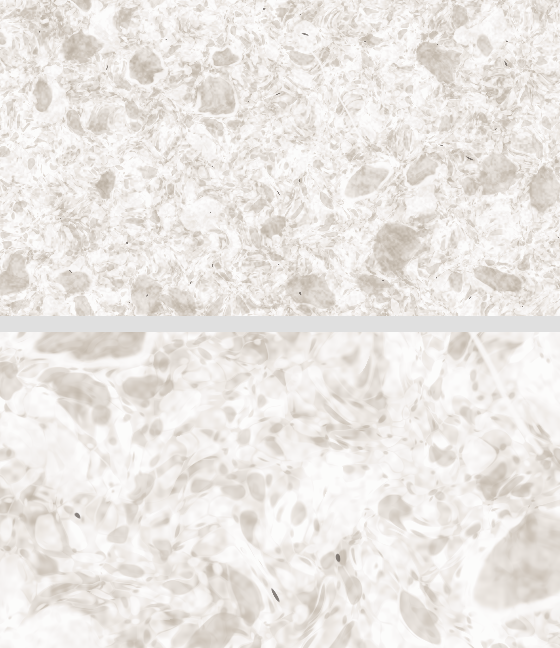
Top: the whole. Bottom: its middle third, enlarged.
Reproduce this texture procedurally as a WebGL 1 fragment shader.

```glsl
precision highp float;
// Pale cream limestone: tan and white fragments, shell rims, a thin vein and dark pores.

uniform vec2 u_resolution;

const vec3 UMBER = vec3(0.74, 0.70, 0.65);
const vec3 TAN = vec3(0.81, 0.775, 0.735);
const vec3 BEIGE = vec3(0.88, 0.857, 0.833);
const vec3 CREAM = vec3(0.93, 0.91, 0.89);
const vec3 WHITE = vec3(0.96, 0.95, 0.945);
const vec3 CHALK = vec3(0.99, 0.987, 0.985);
const vec3 PORE = vec3(0.38, 0.35, 0.33);

float hash(vec2 p) {
  vec3 q = fract(p.xyx * 0.1031);
  q += dot(q, q.yzx + 33.33);
  return fract((q.x + q.y) * q.z);
}

vec2 hash2(vec2 p) {
  return vec2(hash(p), hash(p + 47.7));
}

float noise(vec2 p) {
  vec2 i = floor(p), f = fract(p);
  f = f * f * (3.0 - 2.0 * f);
  return mix(mix(hash(i), hash(i + vec2(1.0, 0.0)), f.x),
             mix(hash(i + vec2(0.0, 1.0)), hash(i + 1.0), f.x), f.y);
}

float fbm(vec2 p) {
  float sum = 0.0, amp = 0.5;
  for (int i = 0; i < 4; i++) {
    sum += amp * noise(p);
    p = mat2(1.6, 1.2, -1.2, 1.6) * p + 5.3;
    amp *= 0.5;
  }
  return sum / 0.9375;
}

vec2 warp(vec2 p, float freq, float amount) {
  vec2 q = p * freq;
  return p + amount * (vec2(noise(q), noise(q + 17.3)) - 0.5);
}

// Cellular grain: a random tone per cell, centred on 0, fading at the borders.
float grain(vec2 p) {
  vec2 cell = floor(p);
  float near = 9.0, second = 9.0, id = 0.0;
  for (int y = -1; y <= 1; y++) {
    for (int x = -1; x <= 1; x++) {
      vec2 c = cell + vec2(float(x), float(y));
      float d = length(p - c - hash2(c));
      second = min(second, max(near, d));
      if (d < near) { near = d; id = hash(c + 91.1); }
    }
  }
  return (id - 0.5) * smoothstep(0.0, 0.2, second - near);
}

// Scattered tilted ellipses: x = signed distance in canvas heights, y = random id.
vec2 clasts(vec2 p, float scale, float share, float size, float seed) {
  p = p * scale + seed;
  vec2 cell = floor(p), best = vec2(9.0, 0.0);
  for (int y = -1; y <= 1; y++) {
    for (int x = -1; x <= 1; x++) {
      vec2 c = cell + vec2(float(x), float(y));
      if (hash(c + 13.9) > share) continue;
      vec2 q = p - c - 0.2 - 0.6 * hash2(c);
      float angle = 6.2832 * hash(c + 71.3);
      q = mat2(cos(angle), sin(angle), -sin(angle), cos(angle)) * q;
      q.y *= 1.0 + 1.1 * hash(c + 29.1);
      float d = length(q) - size * (0.4 + 0.6 * hash(c + 57.7));
      if (d < best.x) best = vec2(d, hash(c + 83.3));
    }
  }
  return vec2(best.x / scale, best.y);
}

float segment(vec2 p, vec2 a, vec2 b) {
  vec2 ab = b - a;
  return length(p - a - ab * clamp(dot(p - a, ab) / dot(ab, ab), 0.0, 1.0));
}

float cover(float d, float soft) {
  return 1.0 - smoothstep(-soft, soft, d);
}

// Tone -1 is umber, 0 tan, 1 beige, 2 cream, 3 white, 4 chalk.
vec3 stoneColor(float tone) {
  vec3 col = mix(UMBER, TAN, clamp(tone + 1.0, 0.0, 1.0));
  col = mix(col, BEIGE, clamp(tone, 0.0, 1.0));
  col = mix(col, CREAM, clamp(tone - 1.0, 0.0, 1.0));
  col = mix(col, WHITE, clamp(tone - 2.0, 0.0, 1.0));
  return mix(col, CHALK, clamp(tone - 3.0, 0.0, 1.0));
}

void main() {
  vec2 p = gl_FragCoord.xy / u_resolution.y;
  float soft = max(0.002, 0.6 / u_resolution.y);
  vec2 w = warp(warp(p, 13.0, 0.05), 52.0, 0.015);

  // Mottled matrix
  float mottle = fbm(w * 26.0) - 0.5;
  float fine = noise(p * 150.0) - 0.5;
  float tone = 2.1 + 3.0 * (fbm(p * 4.0) - 0.5) + 4.4 * mottle;
  tone += 2.4 * grain(w * 62.0) + 1.8 * fine;

  // Small fragments, from fine to coarse
  float scale = 80.0;
  for (int i = 0; i < 4; i++) {
    vec2 chip = clasts(w, scale, 0.6, 0.42, 7.0 * float(i) + 3.0);
    float target = chip.y < 0.45 ? 0.1 : 3.6;
    tone = mix(tone, target + 2.0 * mottle + fine, 0.72 * cover(chip.x, soft));
    scale *= 0.56;
  }

  // Chalky patches and large tan fragments, some with a broken white rim
  vec2 patchy = clasts(w, 4.2, 0.24, 0.34, 31.0);
  tone = mix(tone, 3.7 + 3.0 * mottle + fine, 0.75 * cover(patchy.x, 0.005));
  vec2 stone = clasts(w, 5.4, 0.42, 0.45, 64.0);
  float stoneTone = -0.35 + 0.9 * stone.y + 3.6 * mottle + 0.9 * fine;
  tone = mix(tone, stoneTone, 0.8 * cover(stone.x, 0.006));
  float rim = cover(abs(stone.x - 0.008) - 0.007, 0.004);
  rim *= step(0.65, stone.y) * smoothstep(0.3, 0.55, noise(p * 18.0 + 8.0));
  tone = mix(tone, 3.8 + mottle, 0.8 * rim);

  // Thin diagonal vein
  float vein = segment(warp(p, 20.0, 0.012), vec2(0.96, 0.88), vec2(1.16, 0.54));
  tone = mix(tone, 3.8, 0.8 * cover(vein - 0.003, soft));

  // Dark pores
  vec2 pore = clasts(w, 11.0, 0.18, 0.055, 90.0);
  vec3 col = mix(stoneColor(tone), PORE, 0.75 * cover(pore.x, 0.5 * soft));
  gl_FragColor = vec4(col, 1.0);
}
```
